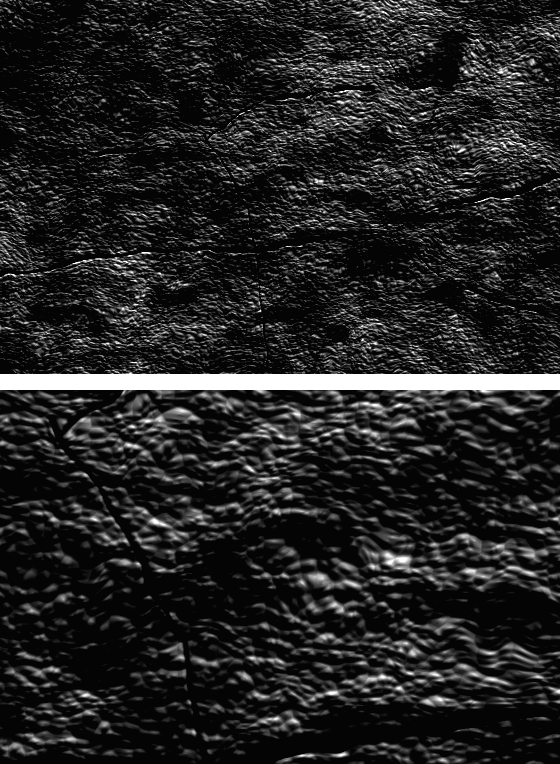
Top, the full canvas; bottom, a detail of the centre.
Write a Shadertoy shader that draws this texture.

```glsl
// Dark cracked rock face under grazing light, with gritty grain and lit ledges.

// Lengths are in canvas heights; frequencies are cells per height.
const vec2 FINE_GRAIN = vec2(88.0, 142.0);
const vec2 COARSE_GRAIN = vec2(42.0, 74.0);
const vec2 CLUMPS = vec2(19.0, 33.0);
const vec2 PATCHES = vec2(6.0, 10.0);
const vec4 LAYER_WEIGHTS = vec4(0.64, 0.55, 0.38, 0.28);
const vec2 LIGHT_STEP = vec2(0.12, 0.45);
const float RELIEF_SPREAD = 0.21;
const float NOISE_SPREAD = 0.215;
const float BLACK = 0.014;
const float TOE = 0.25;
const float GAIN = 0.13;
const float HIGHLIGHT = 0.045;

// Each crack runs from xy to zw; its shadow falls on the left of that path.
const int LEDGE_COUNT = 10;
const vec4 LEDGES[LEDGE_COUNT] = vec4[](
    vec4(-0.02, 0.25, 0.38, 0.33), vec4(0.38, 0.33, 0.68, 0.325),
    vec4(0.68, 0.325, 1.02, 0.375), vec4(1.0, 0.39, 1.17, 0.45),
    vec4(1.17, 0.45, 1.36, 0.46), vec4(1.36, 0.46, 1.52, 0.53),
    vec4(1.2, 0.235, 1.45, 0.155), vec4(0.27, 0.595, 0.47, 0.605),
    vec4(0.74, 0.74, 1.0, 0.75), vec4(1.11, 0.76, 1.27, 0.79));
const int FISSURE_COUNT = 5;
const vec4 FISSURES[FISSURE_COUNT] = vec4[](
    vec4(1.025, 0.375, 1.2, 0.235), vec4(0.527, 0.643, 0.664, 0.434),
    vec4(0.664, 0.434, 0.705, 0.0), vec4(0.547, 0.64, 0.72, 0.74),
    vec4(1.035, 0.835, 1.11, 0.76));

vec2 hash2(vec2 cell) {
    vec3 h = fract(cell.xyx * vec3(0.1031, 0.1030, 0.0973));
    h += dot(h, h.yzx + 33.33);
    return fract((h.xx + h.yz) * h.zy);
}

float valueNoise(vec2 p) {
    vec2 i = floor(p), f = fract(p);
    f = f * f * (3.0 - 2.0 * f);
    float low = mix(hash2(i).x, hash2(i + vec2(1, 0)).x, f.x);
    float high = mix(hash2(i + vec2(0, 1)).x, hash2(i + vec2(1, 1)).x, f.x);
    return mix(low, high, f.y);
}

// Distances to the nearest and second nearest cell points.
vec2 cellNoise(vec2 p) {
    vec2 i = floor(p), f = fract(p), nearest = vec2(8.0);
    for (int y = -1; y <= 1; y++)
    for (int x = -1; x <= 1; x++) {
        vec2 o = vec2(x, y);
        float d = length(o + hash2(i + o) - f);
        nearest = vec2(min(nearest.x, d), min(nearest.y, max(nearest.x, d)));
    }
    return nearest;
}

// Slope of cell-shaped bumps towards the light, scaled to unit spread.
float litGrain(vec2 p) {
    return (cellNoise(p + LIGHT_STEP).x - cellNoise(p).x) / RELIEF_SPREAD;
}

float mottle(vec2 p) {
    return (valueNoise(p) - 0.5) / NOISE_SPREAD;
}

float glow(vec2 p, vec2 center, vec2 radius) {
    vec2 d = (p - center) / radius;
    return exp(-dot(d, d));
}

// Shadow (x) and lit lip (y) along one crack.
vec2 crack(vec2 p, vec4 ends, float shadowWidth, float lipWidth) {
    vec2 along = ends.zw - ends.xy, r = p - ends.xy;
    float t = clamp(dot(r, along) / dot(along, along), 0.0, 1.0);
    float d = length(r - along * t);
    float side = (along.x * r.y - along.y * r.x) / length(along);
    float above = smoothstep(-0.0015, 0.0015, side);
    float shadow = above * (1.0 - smoothstep(0.3, 1.0, d / shadowWidth));
    float lip = (1.0 - above) * (1.0 - smoothstep(0.4, 1.0, d / lipWidth));
    return vec2(shadow, lip);
}

float exposure(vec2 p) {
    return 1.7 * glow(p, vec2(1.07, 0.99), vec2(0.10, 0.05))
         + 0.75 * glow(p, vec2(1.12, 0.80), vec2(0.38, 0.22))
         + 0.3 * glow(p, vec2(0.45, 0.10), vec2(0.40, 0.14))
         - 0.8 * glow(p, vec2(0.0, 0.85), vec2(0.28, 0.30))
         - 0.35 * glow(p, vec2(1.5, 0.30), vec2(0.20, 0.25));
}

void mainImage(out vec4 fragColor, in vec2 fragCoord) {
    vec2 p = fragCoord / iResolution.y;

    // Uneven layers bend the grain and the cracks.
    vec2 bend = vec2(valueNoise(p * 9.0 + 3.0), valueNoise(p * 9.0 + 47.0)) - 0.5;
    vec2 jag = vec2(valueNoise(p * 45.0 + 11.0), valueNoise(p * 45.0 + 83.0)) - 0.5;
    vec2 q = p + 0.03 * bend + 0.008 * jag;

    // Grain, clumps and broad patches.
    float light = dot(LAYER_WEIGHTS, vec4(
        litGrain(q * FINE_GRAIN), litGrain(q * COARSE_GRAIN + 19.0),
        mottle(q * CLUMPS + 7.0), mottle(q * PATCHES + 31.0)));
    light += exposure(p);

    // Pits and faint secondary cracks.
    light -= 1.6 * smoothstep(0.74, 0.92, valueNoise(q * vec2(10.0, 19.0) + 61.0));
    vec2 seam = cellNoise((q + 0.02 * bend) * vec2(3.2, 5.5) + 5.0);
    float broken = smoothstep(0.35, 0.65, valueNoise(q * 7.0 + 23.0));
    light -= 1.0 * broken * (1.0 - smoothstep(0.01, 0.045, seam.y - seam.x));

    // Main ledges and thin fissures.
    float vary = 0.35 + 1.2 * valueNoise(p * 13.0 + 71.0);
    vec2 edge = vec2(0.0);
    for (int i = 0; i < LEDGE_COUNT; i++)
        edge = max(edge, crack(q, LEDGES[i], 0.017 * vary, 0.007));
    for (int i = 0; i < FISSURE_COUNT; i++)
        edge = max(edge, 0.75 * crack(q, FISSURES[i], 0.008 * vary, 0.005));
    light += 1.5 * vary * edge.y - 3.2 * edge.x;

    // High-contrast tone curve.
    float lit = max(light + TOE, 0.0);
    float tone = BLACK + GAIN * lit + HIGHLIGHT * lit * lit;
    fragColor = vec4(vec3(min(tone, 1.0)), 1.0);
}
```
